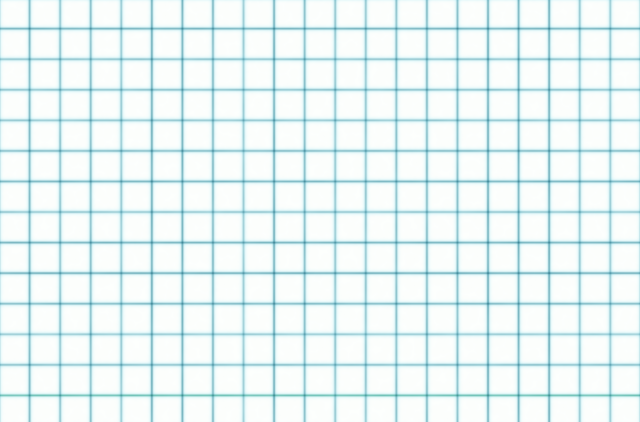
Give the GLSL for this pattern, as a Shadertoy shader.

```glsl
// Square-ruled paper: fine teal lines on near-white stock, each with a pale cyan bleed.
// Every line is a narrow Gaussian core plus a wide halo, measured in grid cells;
// ink density varies from line to line and drifts gently along its length.

#define CELLS_ACROSS 20.94
#define GRID_OFFSET  vec2(0.968, 0.870)
#define CORE_SIGMA   0.026
#define HALO_SIGMA   0.064
#define PAPER        vec3(0.992, 1.000, 0.993)
#define CORE_ABSORB  vec3(0.33, 0.215, 0.19)
#define HALO_ABSORB  vec3(0.125, 0.027, 0.008)
#define GREEN_ABSORB vec3(0.37, 0.18, 0.23)
#define INK_VARIATION 0.26
#define PAPER_GRAIN  0.006

float hash(vec2 p) {
    vec3 q = fract(p.xyx * 0.1031);
    q += dot(q, q.yzx + 33.33);
    return fract((q.x + q.y) * q.z);
}

// Distance to the nearest feature point, one per unit square
float cellular(vec2 p) {
    vec2 cell = floor(p);
    float nearest = 2.0;
    for (int y = -1; y <= 1; y++) {
        for (int x = -1; x <= 1; x++) {
            vec2 id = cell + vec2(x, y);
            vec2 point = id + vec2(hash(id), hash(id + 71.7));
            nearest = min(nearest, distance(p, point));
        }
    }
    return nearest;
}

// Gaussian profile, widened by the pixel footprint without changing its total ink
float profile(float d, float sigma, float pixel) {
    float wide = length(vec2(sigma, 0.29 * pixel));
    return sigma / wide * exp(-0.5 * d * d / (wide * wide));
}

// Light left after passing one family of parallel lines
vec3 ruling(float across, float along, float seed, vec3 coreAbsorb, float pixel) {
    float line = round(across);
    float d = across - line;
    float density = 1.0 + INK_VARIATION * (2.0 * hash(vec2(line + 40.0, seed)) - 1.0);
    density += 0.05 * sin(along * 2.3 + line * 1.7) + 0.03 * sin(along * 6.1 + line);
    vec3 core = coreAbsorb * density * profile(d, CORE_SIGMA, pixel);
    vec3 halo = HALO_ABSORB * profile(d, HALO_SIGMA, pixel);
    return 1.0 - core - halo;
}

void mainImage(out vec4 fragColor, in vec2 fragCoord) {
    float pixel = CELLS_ACROSS / iResolution.x;
    vec2 grid = fragCoord * pixel - GRID_OFFSET;

    // Paper with a barely visible mottling
    vec3 color = PAPER - PAPER_GRAIN * (1.0 - cellular(grid * 4.0 + 60.0));

    // Lines; the lowest horizontal one leans green
    vec3 rowAbsorb = round(grid.y) == 0.0 ? GREEN_ABSORB : CORE_ABSORB;
    color *= ruling(grid.x, grid.y, 3.0, CORE_ABSORB, pixel);
    color *= ruling(grid.y, grid.x, 17.0, rowAbsorb, pixel);

    fragColor = vec4(clamp(color, 0.0, 1.0), 1.0);
}
```
